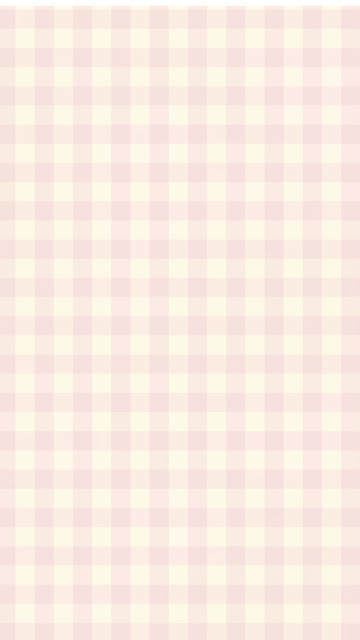
Write a Shadertoy shader that draws this pattern.

```glsl
// Pale pink and cream gingham with soft dye variation and a white top margin.

const float PERIOD = 46.0 / 432.0;                   // one repeat, in canvas widths
const vec2 BAND_CENTER = vec2(7.0, 23.0) / 432.0;    // first pink bands from top left
const float BAND_WIDTH = 0.5;                        // share of a repeat
const float TOP_MARGIN = 6.8 / 432.0;

const vec3 WHITE = vec3(1.0);
const vec3 CREAM = vec3(0.992, 0.976, 0.906);
const vec3 BLUSH_ROW = vec3(0.988, 0.929, 0.894);
const vec3 BLUSH_COLUMN = vec3(0.982, 0.922, 0.890);
const vec3 PINK = vec3(0.967, 0.884, 0.870);

float hash(vec2 p) {
    return fract(sin(dot(p, vec2(127.1, 311.7))) * 43758.5);
}

float valueNoise(vec2 p) {
    vec2 cell = floor(p);
    vec2 f = fract(p);
    f = f * f * (3.0 - 2.0 * f);
    float low = mix(hash(cell), hash(cell + vec2(1.0, 0.0)), f.x);
    float high = mix(hash(cell + vec2(0.0, 1.0)), hash(cell + 1.0), f.x);
    return mix(low, high, f.y);
}

// Coverage of a repeating band centred on whole numbers
float band(float t, float width, float blur) {
    float d = abs(fract(t + 0.5) - 0.5) - 0.5 * width;
    return 1.0 - smoothstep(-blur, blur, d);
}

vec3 gingham(vec2 t, float blur) {
    float column = band(t.x, BAND_WIDTH, blur);
    float row = band(t.y, BAND_WIDTH, blur);
    return mix(mix(CREAM, BLUSH_ROW, row), mix(BLUSH_COLUMN, PINK, row), column);
}

// Slight drift between rosy and beige, per check and in broad patches
vec3 dyeDrift(vec2 t) {
    float check = hash(floor(t * 2.0 + 0.5)) - 0.5;
    float patchTone = valueNoise(t * 0.6 + 4.0) - 0.5;
    return vec3(0.002, -0.004, 0.010) * (0.6 * check + patchTone);
}

void mainImage(out vec4 fragColor, in vec2 fragCoord) {
    // Canvas widths measured from the top left
    vec2 p = vec2(fragCoord.x, iResolution.y - fragCoord.y) / iResolution.x;
    float pixel = 1.0 / iResolution.x;

    vec2 t = (p - BAND_CENTER) / PERIOD;
    float blur = max(0.6 * pixel / PERIOD, 0.018);
    vec3 color = gingham(t, blur) + dyeDrift(t);

    // Plain strip above the cloth
    float cloth = smoothstep(-0.7 * pixel, 0.7 * pixel, p.y - TOP_MARGIN);
    fragColor = vec4(mix(WHITE, color, cloth), 1.0);
}
```
